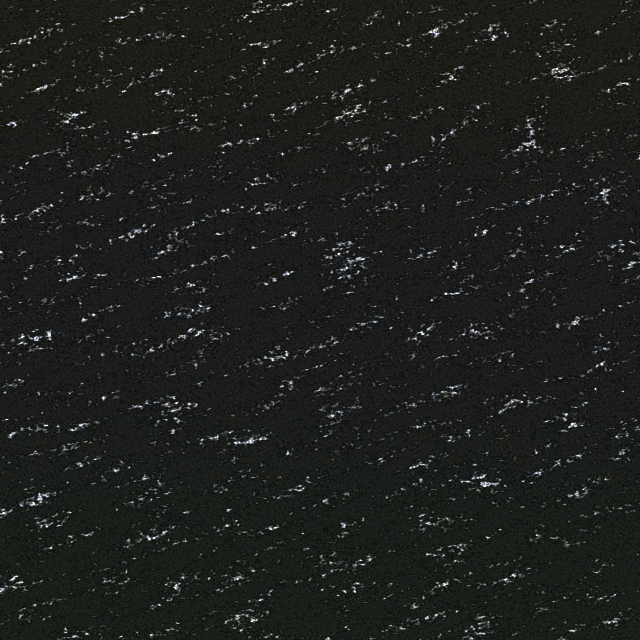
Write a Shadertoy shader that draws this texture.

```glsl
// Dark open water from above, scattered with small pale glints of light.
// Fine stretched gradient noise makes the specks; a broader, tilted noise
// gathers them into long broken crests over a softly tinted, grainy base.

const vec3 WATER_TOP    = vec3(0.114, 0.118, 0.098);
const vec3 WATER_MIDDLE = vec3(0.108, 0.113, 0.111);
const vec3 WATER_BOTTOM = vec3(0.101, 0.121, 0.100);
const vec3 GLINT_COOL   = vec3(0.94, 0.97, 1.10);
const vec3 GLINT_PALE   = vec3(1.00, 1.02, 1.00);

const float CREST_TILT = 0.34;
const float SPECK_TILT = 0.17;

// Integer hash of a lattice cell, mapped to an angle
float cellAngle(vec2 cell, uint seed) {
    uvec2 q = uvec2(ivec2(cell));
    uint h = q.x * 1597334u ^ q.y * 3812015u ^ seed * 668265u;
    h = (h ^ (h >> 15)) * 2246822u + 40503u;
    h = (h ^ (h >> 13)) * 3266489u;
    h ^= h >> 16;
    return 6.28319 * float(h & 65535u) / 65536.0;
}

float cornerSlope(vec2 cell, vec2 offset, uint seed) {
    float a = cellAngle(cell, seed);
    return dot(vec2(cos(a), sin(a)), offset);
}

// Gradient noise, roughly -0.7 to 0.7
float gradientNoise(vec2 p, uint seed) {
    vec2 cell = floor(p);
    vec2 f = p - cell;
    vec2 w = f * f * f * (f * (f * 6.0 - 15.0) + 10.0);
    vec2 e = vec2(1.0, 0.0);
    float low  = mix(cornerSlope(cell, f, seed),
                     cornerSlope(cell + e.xy, f - e.xy, seed), w.x);
    float high = mix(cornerSlope(cell + e.yx, f - e.yx, seed),
                     cornerSlope(cell + e.xx, f - e.xx, seed), w.x);
    return mix(low, high, w.y);
}

// Coordinates along and across a direction
vec2 alongAxis(vec2 p, float angle) {
    float c = cos(angle), s = sin(angle);
    return vec2(c * p.x + s * p.y, c * p.y - s * p.x);
}

// Two octaves of noise stretched along a tilted axis
float stretchedNoise(vec2 p, float tilt, vec2 scale, float detail, uint seed) {
    vec2 q = alongAxis(p, tilt) * scale;
    return gradientNoise(q, seed)
         + detail * gradientNoise(q * vec2(2.1, 1.7) + 7.3, seed + 1u);
}

vec3 waterTint(float height) {
    vec3 lower = mix(WATER_BOTTOM, WATER_MIDDLE, smoothstep(0.08, 0.45, height));
    return mix(lower, WATER_TOP, smoothstep(0.62, 0.92, height));
}

// Faint shoulder that rises steeply towards the brightest specks
float glintLight(float crest) {
    float rise = max(crest - 0.35, 0.0);
    return min(rise * (0.25 + rise * (0.4 + 2.0 * rise)), 0.65);
}

// Dark rim of water just outside each glint
float glintRim(float crest) {
    return smoothstep(0.0, 0.16, crest) * (1.0 - smoothstep(0.30, 0.42, crest));
}

void mainImage(out vec4 fragColor, in vec2 fragCoord) {
    vec2 uv = fragCoord / iResolution.y;

    // Gentle bending keeps the crests from lying perfectly parallel
    vec2 bent = uv + vec2(0.0, 0.012 * gradientNoise(uv * 8.0, 3u));

    // Long crests and the specks that break them up
    float crests = stretchedNoise(bent, CREST_TILT, vec2(12.0, 50.0), 0.5, 11u);
    float specks = stretchedNoise(bent, SPECK_TILT, vec2(92.0, 165.0), 0.65, 23u);
    float crest = specks + 0.98 * crests;

    // Grainy water with dark rims and a faint drift of tint
    float grain = gradientNoise(alongAxis(uv, 0.6) * 290.0, 41u);
    float drift = gradientNoise(uv * 45.0, 61u);
    vec3 color = waterTint(uv.y) + 0.055 * grain - 0.030 * glintRim(crest);
    color += drift * vec3(-0.006, 0.0, 0.018);

    // Sparkling glints drift between cool blue and neutral
    float hue = smoothstep(-0.3, 0.4, gradientNoise(uv * 60.0, 53u));
    float sparkle = 1.0 + 1.2 * grain;
    color += glintLight(crest) * sparkle * mix(GLINT_COOL, GLINT_PALE, hue);

    fragColor = vec4(clamp(color, 0.0, 1.0), 1.0);
}
```
